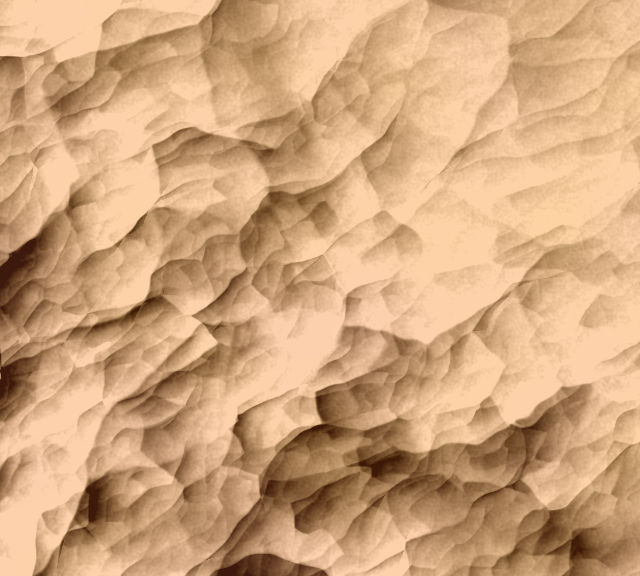
This texture is drawn by a Shadertoy shader. Its source:

```glsl
// Crumpled brown kraft paper: flat facets, sharp tucks and broad diagonal shadows.

vec2 hash2(vec2 cell) {
    vec3 q = fract(cell.xyx * vec3(0.1031, 0.1030, 0.0973));
    q += dot(q, q.yzx + 33.33);
    return fract((q.xx + q.yz) * q.zy);
}

vec2 rotate(vec2 p, float angle) {
    float c = cos(angle), s = sin(angle);
    return vec2(c * p.x + s * p.y, c * p.y - s * p.x);
}

float cornerSlope(vec2 cell, vec2 f, vec2 corner) {
    return dot(hash2(cell + corner) * 2.0 - 1.0, f - corner);
}

float gradientNoise(vec2 p) {
    vec2 i = floor(p), f = p - i;
    vec2 u = f * f * f * (f * (f * 6.0 - 15.0) + 10.0);
    float low = mix(cornerSlope(i, f, vec2(0, 0)), cornerSlope(i, f, vec2(1, 0)), u.x);
    float high = mix(cornerSlope(i, f, vec2(0, 1)), cornerSlope(i, f, vec2(1, 1)), u.x);
    return mix(low, high, u.y);
}

vec2 warp(vec2 p, float scale, float amount) {
    vec2 q = p * scale;
    return p + amount * vec2(gradientNoise(q + 7.3), gradientNoise(q + 31.7));
}

vec2 facetCenter(vec2 cell) {
    return cell + 0.1 + 0.8 * hash2(cell);
}

// Light on tilted, slightly bent Voronoi facets; higher sharpness narrows the edges.
float facets(vec2 p, float sharpness) {
    vec2 home = floor(p);
    float light = 0.0, total = 0.0;
    for (int y = -1; y <= 1; y++) {
        for (int x = -1; x <= 1; x++) {
            vec2 cell = home + vec2(x, y);
            vec2 away = p - facetCenter(cell);
            vec2 tilt = hash2(cell + 57.0) * 2.0 - 1.0;
            float weight = exp(-sharpness * dot(away, away));
            light += weight * (0.6 * tilt.x + dot(away, vec2(1.2 * tilt.y, -0.8)));
            total += weight;
        }
    }
    return light / max(total, 1e-20);
}

// Shadow that a facet receives along the edge of a raised neighbour.
float tuck(vec2 p, vec2 toLight, float fade) {
    vec2 home = floor(p), nearest = home, second = home;
    float d1 = 9.0, d2 = 9.0;
    for (int y = -1; y <= 1; y++) {
        for (int x = -1; x <= 1; x++) {
            vec2 center = facetCenter(home + vec2(x, y));
            float d = dot(p - center, p - center);
            if (d < d1) {
                d2 = d1; second = nearest;
                d1 = d; nearest = center;
            } else if (d < d2) {
                d2 = d; second = center;
            }
        }
    }
    vec2 across = second - nearest;
    float gap = 0.5 * (d2 - d1) / max(length(across), 0.05);
    float facing = smoothstep(0.1, 0.8, dot(normalize(across + 1e-4), toLight));
    float present = smoothstep(-0.05, 0.2, gradientNoise(p * 0.7 + 19.4));
    return smoothstep(0.0, 0.03, gap) * exp(-gap * fade) * facing * present;
}

float softShadow(vec2 p, vec2 center, vec2 size, float angle) {
    vec2 q = rotate(p - center, angle) / size;
    return exp(-dot(q, q));
}

vec3 paperColor(float tone) {
    vec3 deepBrown = vec3(0.24, 0.10, 0.03);
    vec3 paleTan = vec3(0.95, 0.78, 0.62);
    float t = clamp(tone, 0.0, 1.06);
    return mix(deepBrown, paleTan, vec3(t, t, pow(t, 1.22)));
}

void mainImage(out vec4 fragColor, in vec2 fragCoord) {
    vec2 p = fragCoord / iResolution.y;
    float rough = 1.0 - smoothstep(0.35, 1.2, dot(p, vec2(0.6, 0.8)));
    vec2 bent = warp(warp(warp(p, 3.0, 0.06), 11.0, 0.022), 30.0, 0.007);

    // Folds run up to the right.
    vec2 along = rotate(bent, 0.55) * vec2(0.75, 1.2);
    vec2 toLight = normalize(vec2(-0.35, 0.9));

    // Relief in several sizes of crease.
    float relief = 0.52 * facets(along * 5.0 + 3.1, 80.0);
    relief += 0.44 * facets(along * 9.5 + 17.6, 60.0);
    relief += 0.30 * facets(rotate(along, 0.5) * 19.0 + 41.2, 35.0);
    relief += 0.12 * facets(rotate(along, 1.1) * 38.0 + 8.7, 22.0);
    relief *= mix(0.32, 1.10, rough);
    relief = relief > 0.0 ? 0.55 * relief : relief;

    // Broad shade in the hollows, broken up by the facets.
    vec2 hollow = warp(bent, 7.0, 0.10) + 0.05 * relief * toLight;
    float shade = 0.55 * softShadow(hollow, vec2(0.00, 0.57), vec2(0.15, 0.11), 0.6);
    shade += 0.25 * softShadow(hollow, vec2(0.02, 0.38), vec2(0.10, 0.07), 0.6);
    shade += 0.55 * softShadow(hollow, vec2(0.43, 0.15), vec2(0.23, 0.085), 0.45);
    shade += 0.46 * softShadow(hollow, vec2(0.88, 0.09), vec2(0.38, 0.10), -0.15);
    shade += 0.34 * softShadow(hollow, vec2(0.20, 0.37), vec2(0.14, 0.055), 0.7);
    shade += 0.22 * softShadow(hollow, vec2(0.46, 0.84), vec2(0.21, 0.045), -1.25);
    shade += 0.26 * softShadow(hollow, vec2(0.10, 0.83), vec2(0.15, 0.06), 0.9);
    shade += 0.22 * softShadow(hollow, vec2(0.42, 0.58), vec2(0.18, 0.04), 0.1);

    // Thin tucked edges on the same facets.
    float tucks = 0.42 * tuck(along * 5.0 + 3.1, toLight, 9.0);
    tucks += 0.36 * tuck(along * 9.5 + 17.6, toLight, 7.0);
    tucks *= mix(0.5, 1.0, rough);

    // Fibre grain and a faint drift between pink and yellow.
    float grain = 0.09 * gradientNoise(p * 170.0) + 0.06 * gradientNoise(p * 75.0);
    float tone = mix(0.98, 0.92, rough) + relief - shade - tucks + grain;
    float drift = gradientNoise(p * 5.0 + 2.4) + 0.5 * rough - 0.25;
    vec3 color = paperColor(tone) + drift * vec3(0.0, -0.008, 0.03);
    fragColor = vec4(color, 1.0);
}
```
